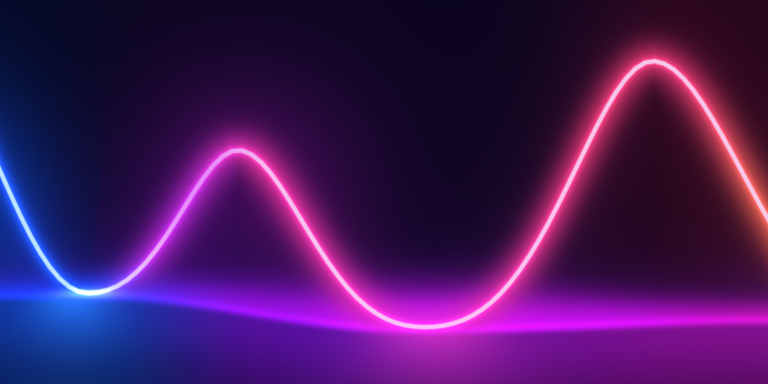
Write a Shadertoy shader that draws this background.

```glsl
// Glowing neon wave over a reflective floor, shifting from blue to magenta to orange.

// Wave turning points: x, height, and how pointed the crest is towards the next point
const vec3 TURNS[6] = vec3[6](
    vec3(-0.195, 0.845, 0.10), vec3(0.229, 0.237, 0.34), vec3(0.620, 0.609, 0.42),
    vec3(1.107, 0.148, 0.45), vec3(1.700, 0.841, 0.42), vec3(2.380, 0.120, 0.0));

float bell(float x, float center, float width) {
    float d = (x - center) / width;
    return exp(-d * d);
}

float waveHeight(float x) {
    int i = 0;
    while (i < 4 && x > TURNS[i + 1].x) i++;
    vec3 a = TURNS[i], b = TURNS[i + 1];
    float t = clamp((x - a.x) / (b.x - a.x), 0.0, 1.0);
    // Bend the easing so that crests are narrower than troughs
    t += (a.y > b.y ? a.z : -a.z) * t * (1.0 - t);
    return mix(a.y, b.y, 0.5 - 0.5 * cos(3.14159 * t));
}

// Returns distance to the wave and the x of its nearest point
vec2 nearestOnWave(vec2 p) {
    vec2 best = vec2(9.0, 0.0);
    vec2 a = vec2(-0.12, waveHeight(-0.12));
    for (int i = 1; i <= 90; i++) {
        float x = -0.12 + 0.025 * float(i);
        vec2 b = vec2(x, waveHeight(x));
        vec2 ab = b - a;
        vec2 q = a + ab * clamp(dot(p - a, ab) / dot(ab, ab), 0.0, 1.0);
        float d = length(p - q);
        if (d < best.x) best = vec2(d, q.x);
        a = b;
    }
    return best;
}

vec3 neonColor(float x) {
    vec3 c = mix(vec3(0.12, 0.32, 0.95), vec3(0.70, 0.15, 0.82), smoothstep(0.20, 0.42, x));
    c = mix(c, vec3(0.86, 0.19, 0.60), smoothstep(0.45, 0.70, x));
    c = mix(c, vec3(0.87, 0.17, 0.84), bell(x, 1.10, 0.16));
    c = mix(c, vec3(0.85, 0.21, 0.43), smoothstep(1.25, 1.60, x));
    return mix(c, vec3(0.86, 0.36, 0.30), smoothstep(1.75, 2.02, x));
}

vec3 backdrop(vec2 p) {
    vec3 c = mix(vec3(0.015, 0.035, 0.14), vec3(0.045, 0.02, 0.12), smoothstep(0.0, 0.5, p.x));
    c = mix(c, vec3(0.14, 0.02, 0.10), smoothstep(1.25, 1.85, p.x));
    c += vec3(0.13, 0.01, 0.15) * bell(p.x, 0.65, 0.34) * bell(p.y, 0.52, 0.32);
    c += vec3(0.01, 0.10, 0.26) * bell(p.x, -0.03, 0.20) * bell(p.y, 0.45, 0.27);
    return c;
}

vec3 floorColor(vec2 p, float depth) {
    vec3 c = mix(vec3(0.06, 0.20, 0.62), vec3(0.33, 0.06, 0.62), smoothstep(0.25, 0.70, p.x));
    c = mix(c, vec3(0.50, 0.06, 0.56), smoothstep(0.85, 1.90, p.x));
    c *= mix(1.0, 0.62, smoothstep(0.0, 0.24, depth));
    // Soft reflections beneath the two troughs
    float spread = 0.10 + 0.4 * depth;
    c += vec3(0.10, 0.28, 0.38) * bell(p.x, 0.19, spread) * exp(-depth * 9.0);
    c += vec3(0.36, 0.10, 0.10) * bell(p.x, 1.13, 0.17 + 0.5 * depth) * exp(-depth * 5.0);
    return c;
}

void mainImage(out vec4 fragColor, in vec2 fragCoord) {
    vec2 p = fragCoord / iResolution.y;
    p.x *= 2.0 * iResolution.y / iResolution.x;
    float pixel = 1.0 / iResolution.y;
    vec2 wave = nearestOnWave(p);
    vec3 neon = neonColor(wave.y);
    vec3 col = backdrop(p);

    // Light hanging above the floor edge
    float edge = mix(0.230, 0.143, smoothstep(0.25, 1.05, p.x))
               + 0.022 * smoothstep(1.2, 2.0, p.x);
    float h = p.y - edge;
    float swell = bell(p.x, 1.12, 0.55);
    vec3 glow = mix(vec3(0.12, 0.20, 0.88), vec3(0.60, 0.06, 0.90), smoothstep(0.20, 0.70, p.x));
    glow = mix(glow, vec3(0.79, 0.06, 0.94), smoothstep(0.70, 1.05, p.x));
    glow = mix(glow, vec3(0.74, 0.06, 0.72), smoothstep(1.50, 2.00, p.x));
    float above = max(h, 0.0);
    col += vec3(0.15, 0.04, 0.40) * exp(-above / 0.085);
    col = mix(col, glow, 0.95 * bell(above, 0.0, 0.040 + 0.065 * swell));

    // Floor, with a bright seam along its edge
    float below = smoothstep(0.012, -0.022, h);
    col = mix(col, floorColor(p, max(-h, 0.0)), below);
    col += glow * 0.22 * bell(h, 0.0, 0.012);

    // Wide haze, halo and hot core of the neon wave
    float d = wave.x;
    float blueEnd = 1.0 - smoothstep(0.15, 0.45, wave.y);
    float onFloor = mix(1.0, 0.35, below);
    col += neon * 0.15 * exp(-d / 0.12) * onFloor;
    float halo = 0.62 * bell(d, 0.0, mix(0.052, 0.026, blueEnd)) + 0.34 * exp(-d / 0.035);
    col = mix(col, neon, halo * onFloor);
    col += neon * 0.30 * bell(d, 0.0, 0.014);
    vec3 core = mix(vec3(0.96, 0.82, 0.96), vec3(0.80, 0.94, 1.0), blueEnd);
    core = mix(core, vec3(0.90, 0.58, 0.98), bell(wave.y, 0.52, 0.13));
    col = mix(col, core, 0.92 * (1.0 - smoothstep(0.0025, 0.0065 + pixel, d)));

    // Flare where the wave touches the floor
    vec2 flare = (p - vec2(0.229, 0.235)) / vec2(0.075, 0.012);
    col += vec3(0.35, 0.48, 0.40) * exp(-dot(flare, flare));
    fragColor = vec4(clamp(col, 0.0, 1.0), 1.0);
}
```
